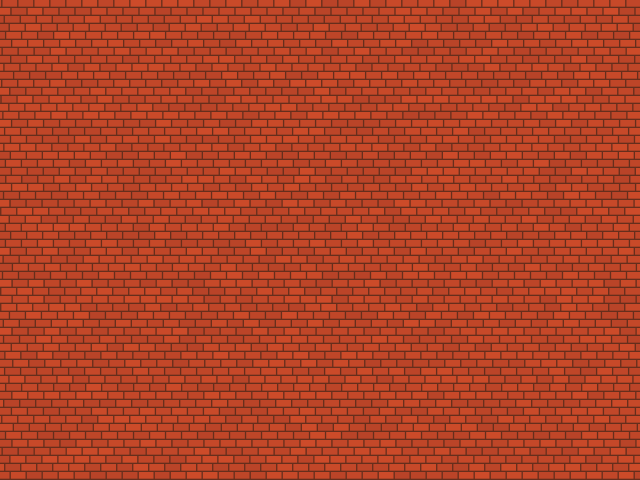
Write a WebGL 1 fragment shader that draws this pattern.

```glsl
precision highp float;

uniform vec2 u_resolution;

float hash(vec2 p) {
  vec3 q = fract(vec3(p.xyx) * vec3(0.1031, 0.1030, 0.0973));
  q += dot(q, q.yzx + 33.33);
  return fract((q.x + q.y) * q.z);
}

// Integral of a repeating line that fills the start of each unit cell
vec2 lineIntegral(vec2 x, vec2 width) {
  return floor(x) * width + min(fract(x), width);
}

// Share of a pixel-sized box covered by the repeating lines
vec2 lineCoverage(vec2 x, vec2 width, vec2 pixel) {
  return (lineIntegral(x + 0.5 * pixel, width) - lineIntegral(x - 0.5 * pixel, width)) / pixel;
}

void main() {
  // 40 bricks across, 60 courses up
  vec2 pixel = vec2(40.0, 60.0) / u_resolution;
  vec2 wall = gl_FragCoord.xy * pixel;

  // Running bond: half-brick steps with a loose shift per course
  float course = floor(wall.y);
  float halfStep = 0.5 * (1.0 - mod(course, 2.0));
  wall.x -= halfStep + 0.32 * hash(vec2(course, 7.0));

  // Slight tone change from brick to brick
  float tone = hash(floor(wall) + 91.0);
  vec3 brick = mix(vec3(0.72, 0.263, 0.156), vec3(0.805, 0.295, 0.163), tone);

  // Joints of equal thickness on both axes, bricks being twice as wide as high
  vec2 joint = lineCoverage(wall, vec2(0.0825, 0.165), pixel);
  float mortar = 1.0 - (1.0 - joint.x) * (1.0 - joint.y);

  gl_FragColor = vec4(mix(brick, vec3(0.40, 0.18, 0.11), mortar), 1.0);
}
```
